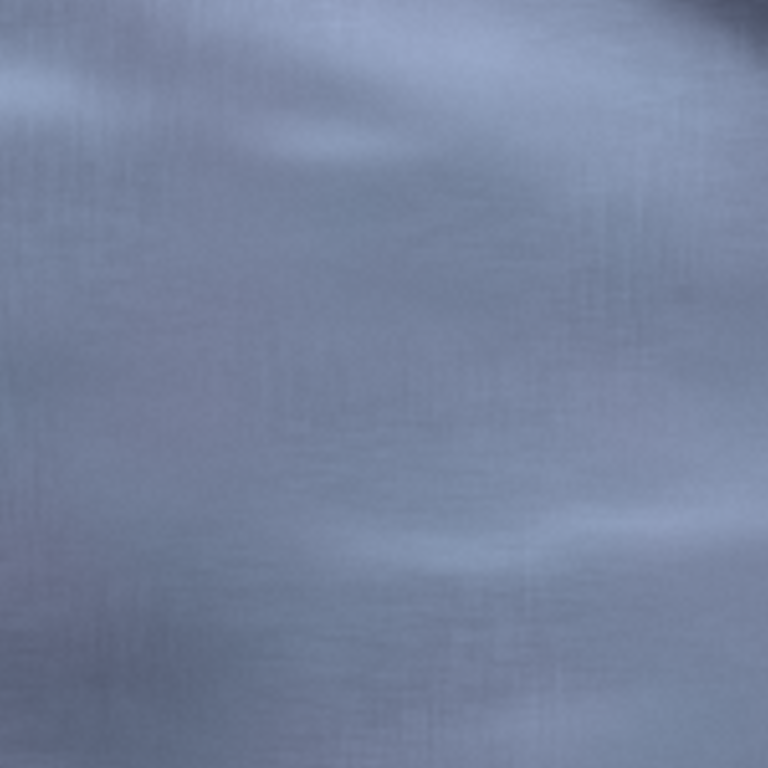
This texture is drawn by a Shadertoy shader. Its source:

```glsl
// Soft blue-grey storm clouds with hazy light streaks and a faint woven grain.

const vec3 SHADOW_BLUE = vec3(0.345, 0.377, 0.468);
const vec3 PALE_BLUE = vec3(0.580, 0.642, 0.762);

// Sineless hash of a lattice cell, 0 to 1
float hash(vec2 cell) {
    vec3 q = fract(vec3(cell.xyx) * 0.1031);
    q += dot(q, q.yzx + 33.33);
    return fract((q.x + q.y) * q.z);
}

// Smooth value noise, 0 to 1
float noise(vec2 p) {
    vec2 cell = floor(p);
    vec2 f = fract(p);
    f = f * f * (3.0 - 2.0 * f);
    float low = mix(hash(cell), hash(cell + vec2(1, 0)), f.x);
    float high = mix(hash(cell + vec2(0, 1)), hash(cell + vec2(1, 1)), f.x);
    return mix(low, high, f.y);
}

// Layered noise centred on zero
float fbm(vec2 p, int octaves) {
    float sum = 0.0;
    float amplitude = 0.5;
    for (int i = 0; i < octaves; i++) {
        sum += amplitude * (noise(p) - 0.5);
        p = mat2(1.6, 1.2, -1.2, 1.6) * p + 17.3;
        amplitude *= 0.5;
    }
    return sum;
}

// Soft elliptical patch, tilted by a slope
float patchOf(vec2 p, vec2 center, vec2 radius, float slope) {
    vec2 d = p - center;
    d.y -= slope * d.x;
    d /= radius;
    return exp(-dot(d, d));
}

// Broad cloud brightness, 0 for shadow and 1 for pale haze
float cloudTone(vec2 p) {
    float tone = 0.46;
    // Pale haze along the top
    tone += 0.50 * patchOf(p, vec2(0.60, 0.93), vec2(0.26, 0.13), -0.22);
    tone += 0.28 * patchOf(p, vec2(0.33, 1.00), vec2(0.18, 0.06), -0.15);
    tone += 0.24 * patchOf(p, vec2(0.90, 0.83), vec2(0.17, 0.13), -0.15);
    tone += 0.46 * patchOf(p, vec2(0.04, 0.88), vec2(0.13, 0.05), -0.05);
    tone += 0.28 * patchOf(p, vec2(0.43, 0.815), vec2(0.12, 0.03), -0.12);
    // Low streaks on the right
    tone += 0.22 * patchOf(p, vec2(0.85, 0.38), vec2(0.40, 0.13), 0.10);
    tone += 0.25 * patchOf(p, vec2(0.90, 0.32), vec2(0.26, 0.040), 0.10);
    tone += 0.19 * patchOf(p, vec2(0.57, 0.29), vec2(0.13, 0.035), -0.10);
    tone += 0.20 * patchOf(p, vec2(0.72, 0.05), vec2(0.16, 0.06), 0.10);
    // Shadowed hollows
    tone -= 0.42 * patchOf(p, vec2(0.08, 0.07), vec2(0.36, 0.17), -0.12);
    tone -= 0.13 * patchOf(p, vec2(0.22, 0.27), vec2(0.30, 0.13), -0.10);
    tone -= 0.14 * patchOf(p, vec2(0.00, 0.48), vec2(0.14, 0.12), 0.0);
    tone -= 0.14 * patchOf(p, vec2(0.44, 0.885), vec2(0.11, 0.035), -0.20);
    // Dark upper right corner
    float corner = smoothstep(-0.04, 0.09, p.y - 0.99 + 0.55 * (p.x - 0.86));
    return mix(tone, -0.20, corner);
}

// Faint crossing threads that come and go in patches
float weave(vec2 p) {
    float across = noise(p * vec2(26.0, 125.0)) - 0.5;
    float upright = noise(p * vec2(125.0, 18.0) + 41.0) - 0.5;
    float acrossMask = smoothstep(0.3, 0.75, noise(p * 7.0 + 5.0));
    float uprightMask = smoothstep(0.3, 0.75, noise(p * 6.0 + 23.0));
    return across * acrossMask + upright * uprightMask;
}

void mainImage(out vec4 fragColor, in vec2 fragCoord) {
    vec2 uv = fragCoord / iResolution.xy;

    // Bend the patches so their edges drift like vapour
    vec2 drift = vec2(fbm(uv * vec2(5.0, 7.0), 4), fbm(uv * vec2(5.0, 8.0) + 9.0, 4));
    float tone = cloudTone(uv + drift * vec2(0.10, 0.05));

    // Wisps, threads and fine grain
    tone += 0.20 * fbm(uv * vec2(5.0, 13.0) + 3.0, 4);
    tone += 0.085 * weave(uv);
    tone += 0.06 * (noise(uv * 150.0) - 0.5);

    vec3 color = mix(SHADOW_BLUE, PALE_BLUE, clamp(tone, -0.35, 1.08));

    // Slight drift between teal and violet
    float tint = fbm(uv * 4.0 + 31.0, 3);
    color += tint * vec3(-0.03, 0.015, 0.0);
    fragColor = vec4(color, 1.0);
}
```
